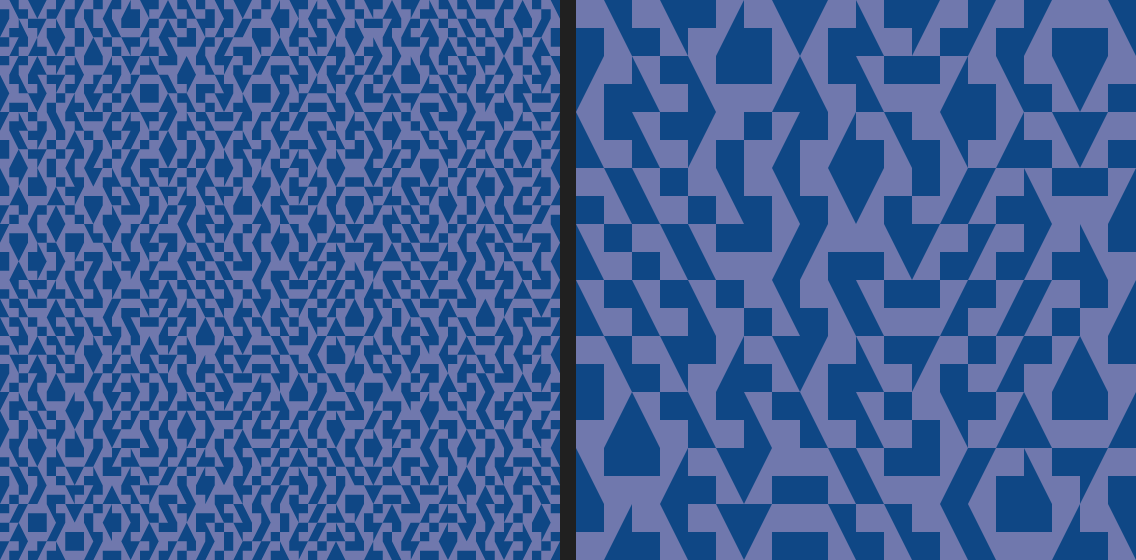
Left, the full canvas; right, a detail of the centre.
Write a Shadertoy shader that draws this pattern.

```glsl
// A grid of two-colour tiles, each holding a quarter square in one corner and
// a tall right triangle in the opposite one. A hash flips every tile at random
// on both axes; edges and seams are smoothed by averaging samples in a pixel.

#define TILES 30.0                        // tiles across and down
#define SQUARE_SIDE 0.5                   // side of the corner square, in tiles
#define TRIANGLE_BASE 0.5                 // short leg of the triangle, in tiles
#define SAMPLES 4                         // smoothing samples per axis
#define SEED 17u                          // picks the arrangement of flips
#define INK_COLOR vec3(0.06, 0.28, 0.52)
#define GROUND_COLOR vec3(0.44, 0.47, 0.68)

// Integer hash of a tile index
uint hashTile(ivec2 tile) {
    uvec2 u = uvec2(tile + 4096);
    uint h = u.x * 374761393u + u.y * 668265263u + SEED * 974711u;
    h = (h ^ (h >> 15)) * 2246822519u;
    h = (h ^ (h >> 13)) * 3266489917u;
    return h ^ (h >> 16);
}

// 1 inside the square or the triangle of the tile under p, else 0
float tileInk(vec2 p) {
    vec2 tile = floor(p);
    vec2 q = p - tile;

    // Independent random flips on x and y
    uint h = hashTile(ivec2(tile));
    if ((h & 1u) != 0u) q.x = 1.0 - q.x;
    if ((h & 2u) != 0u) q.y = 1.0 - q.y;

    bool inSquare = max(q.x, q.y) < SQUARE_SIDE;
    bool inTriangle = 1.0 - q.x < TRIANGLE_BASE * q.y;
    return inSquare || inTriangle ? 1.0 : 0.0;
}

void mainImage(out vec4 fragColor, in vec2 fragCoord) {
    float tilesPerPixel = TILES / iResolution.y;

    // Average a regular grid of samples over the pixel
    float coverage = 0.0;
    for (int j = 0; j < SAMPLES; j++) {
        for (int i = 0; i < SAMPLES; i++) {
            vec2 offset = (vec2(i, j) + 0.5) / float(SAMPLES) - 0.5;
            coverage += tileInk((fragCoord + offset) * tilesPerPixel);
        }
    }
    coverage /= float(SAMPLES * SAMPLES);

    fragColor = vec4(mix(GROUND_COLOR, INK_COLOR, coverage), 1.0);
}
```
